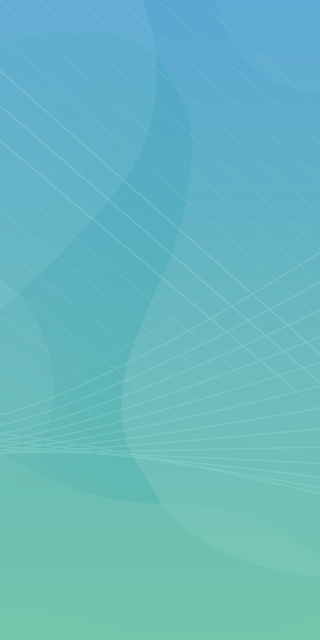
Write a Shadertoy shader that draws this background.

```glsl
// Smooth curve through eight evenly spaced knots, t in 0..1
float spline(float t, float k[8]) {
    float s = clamp(t, 0.0, 1.0) * 7.0;
    int i = min(int(s), 6);
    float f = s - float(i);
    float b = k[i], c = k[i + 1];
    float a = i > 0 ? k[max(i - 1, 0)] : 2.0 * b - c;
    float d = i < 6 ? k[min(i + 2, 7)] : 2.0 * c - b;
    return b + 0.5 * f * (c - a + f * (2.0 * a - 5.0 * b + 4.0 * c - d
        + f * (3.0 * (b - c) + d - a)));
}

// Antialiased coverage of the negative side
float cover(float d) {
    return clamp(0.5 - d / max(fwidth(d), 1e-5), 0.0, 1.0);
}

float stroke(float d, float pixel) {
    return 1.0 - smoothstep(0.0, 0.0008 + 1.1 * pixel, abs(d));
}

void mainImage(out vec4 fragColor, in vec2 fragCoord) {
    // Width is one unit, y runs down from the top edge
    vec2 p = vec2(fragCoord.x, iResolution.y - fragCoord.y) / iResolution.x;
    float pixel = 1.0 / iResolution.x;
    float height = iResolution.y / iResolution.x;
    vec3 color = mix(vec3(0.352, 0.658, 0.825), vec3(0.446, 0.776, 0.67), p.y / height);
    vec3 white = vec3(1.0);
    vec3 teal = vec3(0.15, 0.62, 0.67);

    // Edges of the flowing shapes
    float sailEdge = spline(p.y / 0.98, float[8](
        0.448, 0.484, 0.487, 0.461, 0.391, 0.276, 0.143, -0.016));
    float crest = spline(p.x / 0.495, float[8](
        0.125, 0.115, 0.107, 0.102, 0.100, 0.107, 0.133, 0.177));
    float side = spline((p.y - 0.177) / 1.404, float[8](
        0.495, 0.591, 0.588, 0.541, 0.456, 0.387, 0.396, 0.510));
    float belly = spline((p.x - 0.51) / 0.49, float[8](
        1.581, 1.651, 1.698, 1.734, 1.760, 1.781, 1.794, 1.805));
    float wave = spline(p.x, float[8](
        1.411, 1.492, 1.544, 1.570, 1.576, 1.594, 1.651, 1.740));

    // Dark ribbon and the pale bowl to its right
    float leftSide = cover(p.x - side);
    float aboveWave = cover(p.y - wave);
    float ribbon = cover(crest - p.y) * leftSide * aboveWave;
    color = mix(color, teal, ribbon * mix(0.09, 0.165, smoothstep(0.0, 0.45, p.x)));
    float bowl = (1.0 - leftSide) * cover(p.y - belly) * smoothstep(0.55, 1.3, p.y);
    color = mix(color, teal, 0.06 * bowl * aboveWave);
    color = mix(color, white, 0.06 * bowl);

    // Pale sail, discs and low mounds
    color = mix(color, white, 0.06 * cover(p.x - sailEdge));
    float disc = cover(length((p - vec2(-0.13, 1.211)) / vec2(0.297, 0.37)) - 1.0);
    color = mix(color, white, 0.055 * disc * (1.0 - smoothstep(1.2, 1.57, p.y)));
    color = mix(color, white, 0.035 * cover(length(p - vec2(1.016, -0.057)) - 0.349));
    float mounds = max(cover(1.914 + 0.65 * pow(p.x - 0.07, 2.0) - p.y),
        cover(2.0 - 0.41 * (p.x - 0.81) - p.y));
    color = mix(color, vec3(0.75, 0.9, 0.7), 0.05 * mounds);

    // Falling diagonal lines
    float lines = 0.0;
    for (int i = -7; i <= 8; i++) {
        float k = float(i);
        float slope = 0.885 - 0.02 * max(k, 0.0);
        float d = (p.y - 0.221 - 0.1094 * k - slope * p.x) / sqrt(1.0 + slope * slope);
        float strength = i >= 0 && i <= 2 ? 0.19 : 0.07;
        lines = max(lines, strength * stroke(d, pixel));
    }
    lines *= 1.0 - smoothstep(1.1, 1.4, p.y);

    // Fan of gently bent lines that cross on the left and open to the right
    float bend = pow(p.x, 1.25);
    for (int j = -1; j <= 12; j++) {
        float f = float(j) / 12.0;
        float turn = 1.0 - 1.7 * f;
        float start = 1.417 - 0.122 * turn * turn;
        float rise = 1.542 - 0.753 * pow(1.0 - f, 1.5) - start;
        float slope = rise * 1.25 * pow(p.x, 0.25);
        float d = (p.y - start - rise * bend) / sqrt(1.0 + slope * slope);
        float strength = j < 0 ? 0.05 : 0.16;
        lines = max(lines, strength * stroke(d, pixel));
    }
    color = mix(color, vec3(0.8, 1.0, 0.97), lines);

    fragColor = vec4(color, 1.0);
}
```
